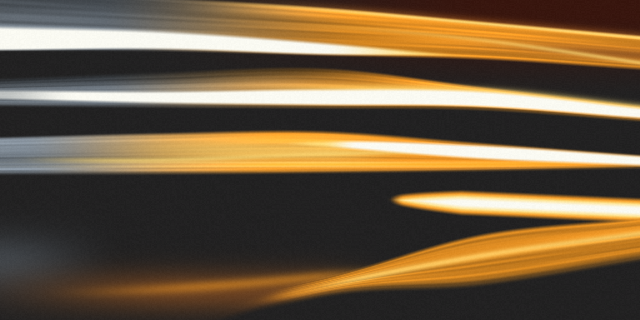
Give the GLSL for this background, as a Shadertoy shader.

```glsl
// Long-exposure light trails: steel and white on the left flowing into amber on the right, over charcoal.
#define CHARCOAL vec3(0.132, 0.130, 0.132)
#define MAROON   vec3(0.22, 0.085, 0.055)
#define STEEL    vec3(0.47, 0.51, 0.55)
#define TAN      vec3(0.72, 0.57, 0.36)
#define AMBER    vec3(0.97, 0.61, 0.15)
#define BROWN    vec3(0.50, 0.29, 0.13)
#define CREAM    vec3(1.00, 0.87, 0.48)
#define WHITE    vec3(0.98, 0.98, 0.95)
#define FIBRE_DEPTH 0.32
#define GRAIN 0.018

float hash(vec2 p) {
    return fract(sin(dot(p, vec2(127.1, 311.7))) * 43758.5);
}

float noise(vec2 p) {
    vec2 i = floor(p), f = fract(p);
    f = f * f * (3.0 - 2.0 * f);
    return mix(mix(hash(i), hash(i + vec2(1, 0)), f.x),
               mix(hash(i + vec2(0, 1)), hash(i + vec2(1, 1)), f.x), f.y);
}

// Catmull-Rom height through five evenly spaced points across the canvas
float curve(float x, float a, float b, float c, float d, float e) {
    float k[7] = float[7](2.0 * a - b, a, b, c, d, e, 2.0 * e - d);
    float s = clamp(x, 0.0, 1.0) * 4.0;
    int i = min(int(s), 3);
    float t = s - float(i);
    float p = k[i], q = k[i + 1], r = k[i + 2], u = k[i + 3];
    return q + 0.5 * t * (r - p + t * (2.0 * p - 5.0 * q + 4.0 * r - u
             + t * (3.0 * (q - r) + u - p)));
}

// Coverage between two heights, with separate softness for each edge
float band(float y, float top, float bottom, float softTop, float softBottom) {
    return smoothstep(top - softTop, top + softTop, y)
         * (1.0 - smoothstep(bottom - softBottom, bottom + softBottom, y));
}

float streak(float y, float centre, float width) {
    float d = (y - centre) / width;
    return exp(-d * d);
}

// Streaks that follow the flow of a band
float fibres(float x, float y, float top, float bottom, float seed) {
    float v = (y - top) / max(bottom - top, 0.5);
    float n = 0.6 * noise(vec2(x * 2.5 + seed, v * 7.0 + seed))
            + 0.4 * noise(vec2(x * 4.0, v * 19.0 + seed));
    return 1.0 + FIBRE_DEPTH * (n - 0.5) * 2.0;
}

vec3 tone(float x, float tanStart, float amberEnd) {
    vec3 c = mix(STEEL, TAN, smoothstep(tanStart, tanStart + 0.25, x));
    return mix(c, AMBER, smoothstep(tanStart + 0.15, amberEnd, x));
}

void mainImage(out vec4 fragColor, in vec2 fragCoord) {
    vec2 uv = fragCoord / iResolution.xy;
    float x = uv.x;
    float y = 100.0 * (1.0 - uv.y); // percent of height, from the top

    // Background with a warm upper right
    vec3 col = mix(CHARCOAL, MAROON, smoothstep(0.2, 0.8, x) * (1.0 - smoothstep(4.0, 32.0, y)));

    // Upper sheet, its rim and its lower crease
    float top = curve(x, -5.0, -0.8, 2.6, 7.0, 11.5);
    float bottom = curve(x, 15.5, 15.6, 17.0, 18.2, 21.4);
    float sheet = band(y, top, bottom, 0.7, 0.8);
    vec3 sheetCol = tone(x, 0.15, 0.58) * fibres(x, y, top, bottom, 3.0);
    sheetCol *= mix(mix(0.6, 1.0, smoothstep(0.0, 11.0, y)), 0.9, smoothstep(0.25, 0.5, x));
    float hollow = streak(y, mix(top, bottom, 0.6), 2.4) * smoothstep(0.65, 1.0, x);
    col = mix(col, mix(sheetCol, BROWN, 0.75 * hollow), sheet);
    col += AMBER * 0.22 * streak(y, top, 1.6) * smoothstep(0.3, 0.6, x);
    col = mix(col, CREAM, 0.85 * streak(y, top + 0.3, 0.55) * smoothstep(0.28, 0.65, x));
    float crease = curve(x, 5.0, 6.0, 8.0, 12.5, 19.6);
    col = mix(col, CREAM, 0.6 * streak(y, crease, 0.7) * smoothstep(0.4, 0.95, x));
    top = curve(x, 8.6, 10.0, 13.5, 18.3, 24.0);
    bottom = curve(x, 15.6, 15.2, 16.9, 17.5, 20.0);
    col = mix(col, mix(WHITE, CREAM, smoothstep(0.5, 0.68, x)), band(y, top, bottom, 0.8, 0.6));

    // Second trail: haze, warm halo, white core
    top = curve(x, 24.9, 23.0, 21.6, 27.4, 33.3);
    bottom = curve(x, 32.6, 33.0, 33.3, 33.8, 37.3);
    float depth = smoothstep(top, top + 7.0, y);
    vec3 haze = tone(x, 0.15, 0.65) * fibres(x, y, top, bottom, 8.0);
    haze *= mix(0.5 + 0.5 * depth, 1.0, smoothstep(0.45, 0.7, x));
    col = mix(col, haze, band(y, top, bottom, 0.8, 1.1));
    top = curve(x, 28.4, 28.7, 28.1, 28.7, 33.9);
    bottom = curve(x, 30.9, 32.1, 32.7, 33.2, 36.8);
    col = mix(col, CREAM, 0.7 * streak(y, top, 1.5) * smoothstep(0.35, 0.6, x));
    col = mix(col, WHITE, band(y, top, bottom, 0.7, 0.6) * mix(0.6, 1.0, smoothstep(0.0, 0.12, x)));

    // Third trail: ribbon, fine lines, white blade
    top = curve(x, 43.2, 41.9, 41.3, 45.0, 48.8);
    bottom = curve(x, 54.0, 53.9, 53.5, 52.9, 52.0);
    vec3 ribbon = tone(x, 0.03, 0.45) * fibres(x, y, top, bottom, 15.0);
    float gleam = streak(y, 47.0, 3.5) * smoothstep(0.1, 0.4, x) * (1.0 - smoothstep(0.5, 0.65, x));
    col = mix(col, mix(ribbon, CREAM, 0.6 * gleam), band(y, top, bottom, 0.8, 1.1));
    float line = curve(x, 49.8, 50.0, 48.2, 47.5, 50.0);
    col = mix(col, CREAM * 0.97, 0.6 * streak(y, line, 0.8) * smoothstep(0.0, 0.2, x));
    for (int i = 0; i < 2; i++)
        col = mix(col, CREAM, 0.5 * streak(y, 50.8 + 1.2 * float(i), 0.4) * streak(x, 0.48, 0.28));
    top = curve(x, 52.0, 49.0, 44.4, 45.6, 48.9);
    bottom = curve(x, 39.0, 41.5, 45.6, 49.5, 51.6);
    col = mix(col, mix(CREAM, WHITE, smoothstep(0.5, 0.56, x)), band(y, top, bottom, 0.7, 0.7));

    // Rounded lens of light
    float along = (x - 0.61) / 0.39;
    float rim = 3.3 * sqrt(clamp(along * 3.5, 0.0, 1.0)) - abs(y - 62.4 - 3.4 * along);
    float tip = smoothstep(0.603, 0.632, x);
    col = mix(col, AMBER, smoothstep(-1.0, 0.7, rim) * tip);
    col = mix(col, mix(CREAM, WHITE, smoothstep(0.8, 2.8, rim)), smoothstep(0.2, 1.6, rim) * tip);

    // Lower haze, then the rising amber wing
    bottom = curve(x, 140.0, 108.0, 91.7, 88.0, 80.2);
    float below = 1.0 - smoothstep(bottom - 1.5, bottom + 1.5, y);
    float wing = smoothstep(0.4, 0.54, x);
    float fade = below * (1.0 - smoothstep(0.48, 0.62, x));
    col = mix(col, STEEL * 0.62, 0.75 * streak(y, 82.0, 9.0) * (1.0 - smoothstep(0.0, 0.2, x)));
    col = mix(col, BROWN, 0.75 * streak(y, 91.0, 6.5) * smoothstep(-0.1, 0.3, x) * fade);
    col = mix(col, AMBER * 0.92, 0.55 * streak(y, curve(x, 92.0, 90.4, 86.5, 80.0, 73.0), 1.8)
              * smoothstep(0.05, 0.35, x) * fade);
    top = curve(x, 104.0, 97.0, 87.5, 73.7, 68.4);
    vec3 wingCol = AMBER * 0.92 * fibres(x, y, top, bottom, 22.0);
    col = mix(col, wingCol, band(y, top, bottom, 0.8, 2.0) * wing);
    line = curve(x, 130.0, 103.0, 89.8, 80.0, 73.0);
    col = mix(col, CREAM, 0.65 * streak(y, line, 1.0) * smoothstep(0.42, 0.58, x));
    col = mix(col, AMBER, 0.55 * streak(y, line, 1.2) * streak(x, 0.47, 0.05));

    // Film grain
    col += GRAIN * (hash(floor(uv * vec2(512.0, 256.0))) - 0.5);
    fragColor = vec4(clamp(col, 0.0, 1.0), 1.0);
}
```
